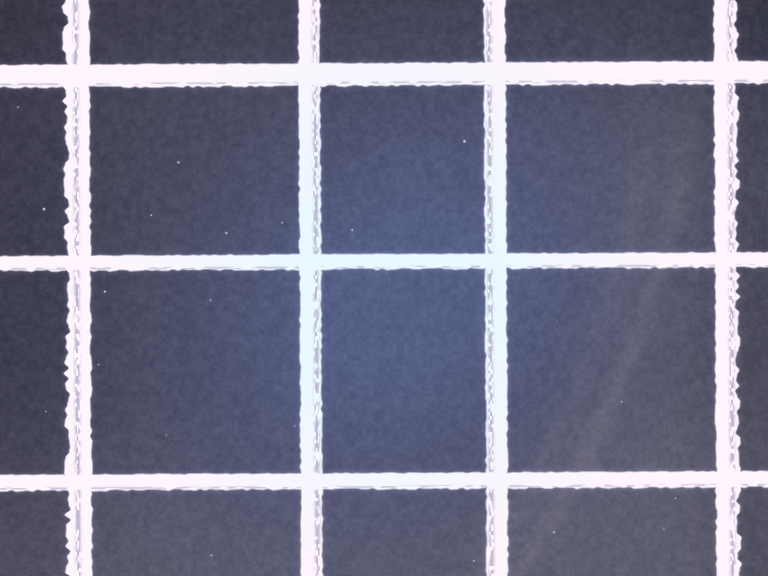
Give the GLSL for this pattern, as a Shadertoy shader.

```glsl
// Bright frosted grid lines, three across and four upright, over dark blue glass with dust.
#define TILT 0.005
#define EDGE_SOFT 0.0022
#define FRAY 0.0022
#define GRAIN 0.035
#define DUST_CELLS 9.0
#define DUST_SHARE 0.24
#define DARK_GLASS vec3(0.280, 0.280, 0.355)
#define GREY_GLASS vec3(0.380, 0.378, 0.450)
#define BLUE_GLASS vec3(0.335, 0.372, 0.520)
#define LINE_WARM vec3(1.000, 0.960, 0.995)
#define LINE_COOL vec3(0.915, 0.975, 1.000)
#define SCRATCH_COLOR vec3(0.66, 0.64, 0.75)

// Line layout, in canvas heights: centre, half width, scratch offset, edge roughness
const vec4 columnX = vec4(0.1365, 0.5390, 0.8610, 1.2610);
const vec4 columnHalf = vec4(0.0210, 0.0187, 0.0187, 0.0195);
const vec4 columnScratch = vec4(-0.003, 0.010, -0.010, 0.009);
const vec4 roughLeft = vec4(2.6, 0.7, 0.7, 0.8);
const vec4 roughRight = vec4(0.9, 0.7, 0.7, 2.2);
const vec3 rowY = vec3(0.8710, 0.5458, 0.1650);
const vec3 rowHalf = vec3(0.0198, 0.0132, 0.0140);

float hash(vec2 p) {
    vec3 q = fract(vec3(p.xyx) * 0.1031);
    q += dot(q, q.yzx + 33.33);
    return fract((q.x + q.y) * q.z);
}

float noise(vec2 p) {
    vec2 cell = floor(p), f = fract(p);
    f = f * f * (3.0 - 2.0 * f);
    return mix(mix(hash(cell), hash(cell + vec2(1, 0)), f.x),
               mix(hash(cell + vec2(0, 1)), hash(cell + vec2(1, 1)), f.x), f.y);
}

float gauss(float x, float width) {
    return exp(-x * x / (width * width));
}

// Signed distance to a strip whose two edges wander along its length
float strip(float across, float along, float halfWidth, vec2 rough, float seed) {
    vec2 wander = vec2(noise(vec2(along * 110.0, seed)),
                       noise(vec2(along * 110.0, seed + 40.0))) - 0.5;
    wander *= 2.0 * FRAY * rough;
    return max(-across - halfWidth - wander.x, across - halfWidth - wander.y);
}

// Uneven glass tint with curved pale smears
vec3 glass(vec2 p) {
    float grey = 0.75 * smoothstep(0.40, 0.0, p.y)
               + 0.60 * smoothstep(0.75, 1.10, p.x) * smoothstep(1.0, 0.65, p.y);
    vec3 color = mix(DARK_GLASS, GREY_GLASS, clamp(grey, 0.0, 0.9));

    vec2 d = p - vec2(0.70, 0.48);
    vec2 turned = vec2(d.x + d.y, d.y - d.x) * 0.7071;
    float blue = exp(-dot(turned * turned, vec2(6.5, 10.0)));
    color = mix(color, BLUE_GLASS, min(1.15 * blue, 1.0));

    float bend = p.x - (0.90 + 0.62 * p.y - 0.31 * p.y * p.y);
    float smear = gauss(bend, 0.022) + 0.5 * gauss(bend + 0.065, 0.028);
    smear *= smoothstep(0.92, 0.75, p.y) * (0.5 + 0.5 * noise(p * vec2(5.0, 8.0)));
    color += smear * vec3(0.060, 0.045, 0.035);

    float sides = smoothstep(0.28, 0.0, p.x) + smoothstep(1.15, 1.32, p.x);
    color *= 1.0 - 0.14 * sides;
    return color * (1.0 - 0.08 * smoothstep(0.8, 1.0, p.y));
}

// Sparse bright specks, at most one per cell
float dust(vec2 p, float pixel) {
    vec2 g = p * DUST_CELLS, cell = floor(g);
    vec2 spot = 0.2 + 0.6 * vec2(hash(cell + 3.7), hash(cell + 19.3));
    float radius = mix(0.0010, 0.0024, hash(cell + 31.1));
    float dist = length(g - cell - spot) / DUST_CELLS;
    float present = step(hash(cell + 57.9), DUST_SHARE);
    return present * smoothstep(radius + pixel, radius - pixel, dist)
         * mix(0.35, 0.9, hash(cell + 71.3));
}

void mainImage(out vec4 fragColor, in vec2 fragCoord) {
    vec2 p = fragCoord / iResolution.y;
    float pixel = 1.0 / iResolution.y;
    float soft = max(EDGE_SOFT, pixel);
    vec2 fromCentre = p - vec2(0.667, 0.5);
    vec2 q = p + TILT * vec2(fromCentre.y, -fromCentre.x);

    float columns = 1.0, rows = 1.0, columnWear = 0.0, rowWear = 0.0;
    float fleck = smoothstep(0.30, 0.62, noise(q * vec2(330.0, 150.0)));
    float broken = smoothstep(0.40, 0.70, noise(q * vec2(75.0, 260.0) + 9.0));

    // Upright lines with a speckled scratch along each
    for (int i = 0; i < 4; i++) {
        float across = q.x - columnX[i];
        vec2 rough = vec2(roughLeft[i], roughRight[i]);
        columns = min(columns, strip(across, q.y, columnHalf[i], rough, float(i) * 7.0));
        columnWear += gauss(across - columnScratch[i], 0.0048) * fleck;
    }
    // Level lines, worn along the lower edge
    for (int i = 0; i < 3; i++) {
        float across = q.y - rowY[i];
        rows = min(rows, strip(across, q.x, rowHalf[i], vec2(0.8, 0.4), 90.0 + float(i) * 7.0));
        rowWear += gauss(across + rowHalf[i] * 0.72, 0.0022) * broken;
    }

    float columnMask = smoothstep(soft, -soft, columns);
    float rowMask = smoothstep(soft, -soft, rows);
    float lineDist = min(columns, rows);
    float wear = max(columnWear * (1.0 - rowMask), 0.7 * rowWear * (1.0 - columnMask));

    // Glass, grain, specks and the faint glow beside the lines
    vec3 color = glass(p);
    color += GRAIN * (noise(p * 210.0) + noise(p * 95.0 + 17.0) - 1.0);
    color = mix(color, vec3(0.86, 0.88, 0.98), dust(p, pixel));
    color += vec3(0.10, 0.09, 0.12) * exp(-max(lineDist, 0.0) / 0.0035);

    // Lines turn from cool at the centre to warm outside
    vec3 lineColor = mix(LINE_COOL, LINE_WARM, smoothstep(0.10, 0.55, length(fromCentre)));
    lineColor = mix(lineColor, SCRATCH_COLOR, clamp(wear, 0.0, 1.0) * 0.75);
    color = mix(color, lineColor, max(columnMask, rowMask));
    fragColor = vec4(clamp(color, 0.0, 1.0), 1.0);
}
```
